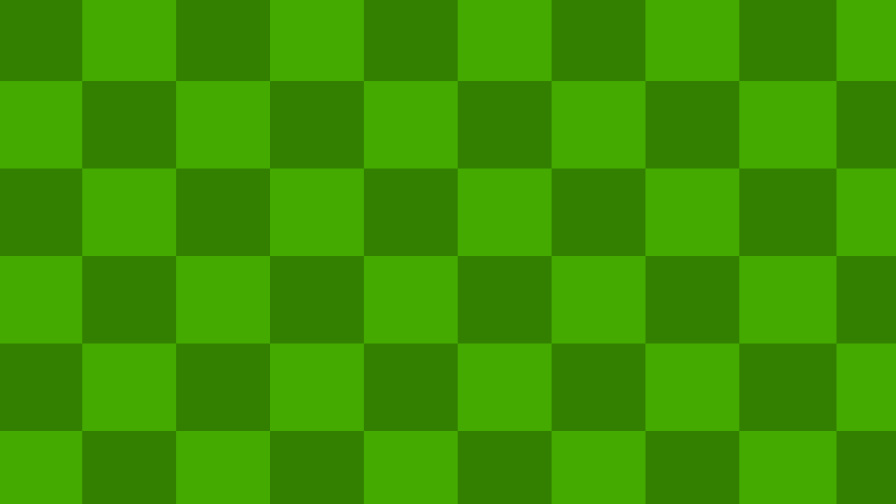
A Shadertoy shader for this pattern:

```glsl
#define DARK_GREEN vec3(0.20, 0.50, 0.00)
#define LIGHT_GREEN vec3(0.267, 0.667, 0.00)
#define CELL_SIZE vec2(0.18625, 0.1736)   // in canvas heights
#define GRID_ORIGIN vec2(0.1632, 0.1448)
#define WIDE_COLUMN 7.0                   // columns from here on are wider
#define WIDE_STRETCH 1.035

// Triangle wave that crosses zero at every integer, negative on 0..1
vec2 signedStripe(vec2 p) {
    return abs(mod(p + 0.5, 2.0) - 1.0) - 0.5;
}

void mainImage(out vec4 fragColor, in vec2 fragCoord) {
    vec2 uv = fragCoord / iResolution.y;
    vec2 cell = (uv - GRID_ORIGIN) / CELL_SIZE;

    // Widen the last column
    float extra = max(cell.x - WIDE_COLUMN, 0.0);
    cell.x += extra * (1.0 / WIDE_STRETCH - 1.0);

    // Alternate sign per cell, smoothed over one pixel
    vec2 cellPixels = CELL_SIZE * iResolution.y;
    vec2 side = clamp(2.0 * signedStripe(cell) * cellPixels, -1.0, 1.0);
    float checker = 0.5 + 0.5 * side.x * side.y;

    fragColor = vec4(mix(DARK_GREEN, LIGHT_GREEN, checker), 1.0);
}
```
